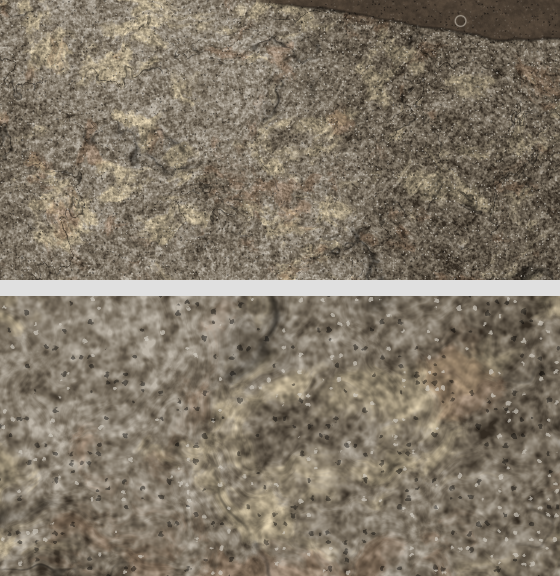
Top, the full canvas; bottom, a detail of the centre.
Write a Shadertoy shader that draws this texture.

```glsl
const vec3 SHADOW = vec3(0.20, 0.17, 0.135);
const vec3 STONE = vec3(0.47, 0.43, 0.37);
const vec3 PALE = vec3(0.74, 0.71, 0.66);
const vec3 OCHRE = vec3(0.70, 0.645, 0.53);
const vec3 RUST = vec3(0.48, 0.34, 0.24);
const vec3 SOIL = vec3(0.29, 0.245, 0.20);

float hash(vec2 p) {
    return fract(sin(dot(p, vec2(127.1, 311.7))) * 43758.55);
}

float noise(vec2 p) {
    vec2 i = floor(p), f = fract(p);
    vec2 u = f * f * (3.0 - 2.0 * f);
    return mix(mix(hash(i), hash(i + vec2(1, 0)), u.x),
               mix(hash(i + vec2(0, 1)), hash(i + vec2(1, 1)), u.x), u.y);
}

// Each octave is turned and doubled
float fbm(vec2 p, int octaves) {
    float sum = 0.0, amp = 0.5, total = 0.0;
    for (int i = 0; i < octaves; i++) {
        sum += amp * noise(p);
        total += amp;
        amp *= 0.58;
        p = mat2(1.6, 1.2, -1.2, 1.6) * p + 7.3;
    }
    return sum / total;
}

// Soft elliptical region, 1 at the centre
float blob(vec2 p, vec2 center, vec2 radius) {
    vec2 q = (p - center) / radius;
    return exp(-dot(q, q));
}

// Broken fissure along a contour of the noise
float fissure(vec2 p, float scale, float width, float seed) {
    float d = abs(fbm(p * scale + seed, 4) - 0.5) / scale;
    float broken = smoothstep(0.50, 0.68, fbm(p * 4.0 + seed * 2.0, 4));
    return (1.0 - smoothstep(0.0, width, d)) * broken;
}

// Small ragged specks, one candidate per cell
float specks(vec2 p, float cells, float share, float pixel) {
    vec2 q = p * cells, id = floor(q);
    vec2 center = 0.35 + 0.3 * vec2(hash(id + 3.1), hash(id + 8.7));
    float radius = 0.15 + 0.15 * hash(id + 5.3);
    float ragged = 0.35 * (noise(q * 4.0) - 0.5);
    float edge = 0.7 * pixel * cells;
    float d = length(fract(q) - center) - radius + ragged;
    return (1.0 - smoothstep(-edge, edge, d)) * step(hash(id), share);
}

// Bumps lit from the upper left
float relief(vec2 p, float scale, float reach) {
    vec2 toLight = vec2(-0.6, 0.8) * reach;
    return fbm(p * scale, 5) - fbm((p + toLight) * scale, 5);
}

vec3 toneColor(float tone) {
    vec3 low = mix(SHADOW, STONE, clamp(tone * 2.0, 0.0, 1.0));
    return mix(low, PALE, clamp(tone * 2.0 - 1.0, 0.0, 1.0));
}

void mainImage(out vec4 fragColor, in vec2 fragCoord) {
    vec2 p = fragCoord / iResolution.y;
    float pixel = 1.0 / iResolution.y;
    vec2 warp = vec2(fbm(p * 4.0, 5), fbm(p * 4.0 + 19.0, 5)) - 0.5;
    vec2 w = p + 0.22 * warp;

    // Lit left half, damp dark right half
    float damp = smoothstep(0.95, 1.45, w.x + 0.35 * (w.y - 0.4));
    float tone = mix(0.60, 0.35, damp);
    tone += 0.30 * (fbm(w * 4.0 + 4.0, 4) - 0.5);
    tone -= 0.12 * blob(w, vec2(0.80, 0.24), vec2(0.20, 0.17));
    tone -= 0.08 * blob(w, vec2(0.05, 0.45), vec2(0.20, 0.28));

    // Rough surface and mineral grain
    tone += 0.9 * relief(w, 9.0, 0.016);
    tone += 0.9 * relief(w, 26.0, 0.009);
    tone += 0.75 * (fbm(p * 75.0, 3) - 0.5);
    tone += 0.40 * (noise(mat2(0.8, 0.6, -0.6, 0.8) * p * 170.0) - 0.5);

    // Pale ochre crusts, gathered in a few regions
    float crust = blob(p, vec2(0.42, 0.86), vec2(0.36, 0.16))
                + 1.3 * blob(p, vec2(1.12, 0.555), vec2(0.15, 0.04))
                + 0.8 * blob(p, vec2(1.18, 0.32), vec2(0.20, 0.18))
                + 0.9 * blob(p, vec2(1.70, 0.08), vec2(0.18, 0.10))
                + 0.4 * blob(p, vec2(0.45, 0.30), vec2(0.25, 0.22));
    float flake = fbm(w * vec2(9.0, 12.0) + 31.0, 6) + 0.17 * crust;
    float ochre = smoothstep(0.58, 0.74, flake);
    vec3 color = toneColor(tone);
    color = mix(color, OCHRE * (0.50 + 0.85 * tone), 0.75 * ochre);

    // Faint rust stains
    float stain = smoothstep(0.60, 0.74, fbm(w * 9.0 + 53.0, 6));
    color = mix(color, RUST * (0.55 + 0.95 * tone), 0.30 * stain);

    // Fissures and soft hollows beside them
    float cracks = max(fissure(w, 2.6, 0.006, 11.0), fissure(w, 6.0, 0.003, 27.0));
    color *= 1.0 - 0.40 * cracks;
    color *= 1.0 - 0.16 * fissure(w, 2.6, 0.025, 11.0);

    // Bare soil above a ragged ledge at the upper right
    float ledge = 1.0 - 0.15 * smoothstep(0.85, 2.0, p.x) + 0.06 * warp.y;
    float above = smoothstep(-0.005, 0.005, p.y - ledge) * smoothstep(0.85, 1.0, p.x);
    float soilGrain = 0.65 + 0.4 * fbm(p * 75.0, 3) + 0.3 * fbm(p * 12.0, 4);
    color = mix(color, SOIL * soilGrain, above);
    float lip = 1.0 - smoothstep(0.0, 0.010, abs(p.y - ledge));
    color *= 1.0 - 0.35 * lip * smoothstep(0.9, 1.1, p.x);

    // Wet glints and dark pits
    float glint = specks(p, 105.0, 0.07 + 0.06 * damp, pixel) * (1.0 - 0.8 * above);
    color = mix(color, vec3(0.82, 0.80, 0.76), 0.65 * glint);
    color *= 1.0 - 0.40 * specks(p + 5.0, 95.0, 0.12, pixel);

    // Small pale ring lying on the soil
    float ring = abs(length(p - vec2(1.645, 0.925)) - 0.019) - 0.002;
    color = mix(color, PALE, 0.8 * (1.0 - smoothstep(-pixel, pixel, ring)));

    fragColor = vec4(clamp(color, 0.0, 1.0), 1.0);
}
```
